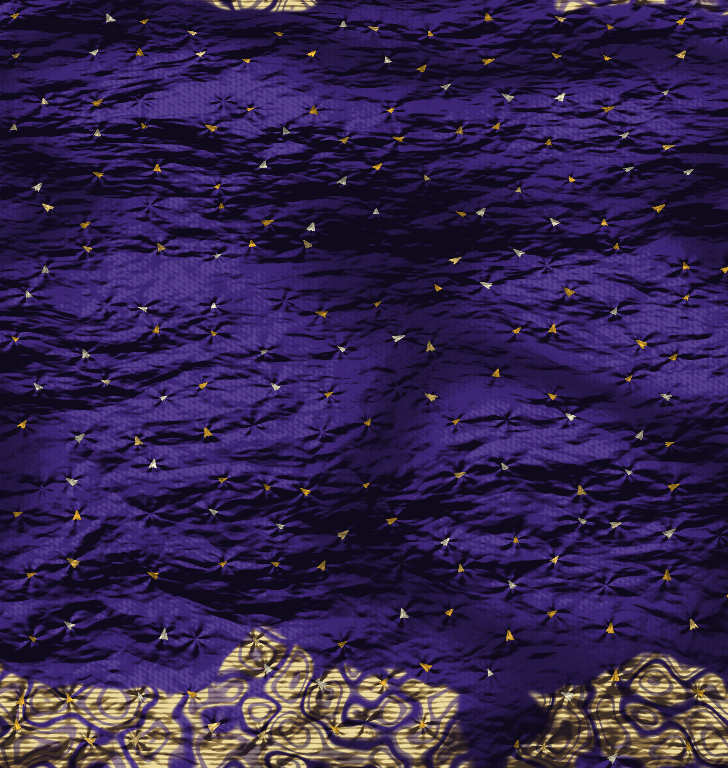
Write a WebGL 1 fragment shader that draws this texture.

```glsl
precision highp float;
uniform vec2 u_resolution;

#define KNOTS 13.0
#define KNOT_SIZE 0.105
#define PUCKER 0.006
#define FOLD_SCALE 2.7
#define FOLD_HEIGHT 0.17
#define CREASE_SCALE 6.5
#define CREASE_HEIGHT 0.055
#define BORDER 0.125
#define WEAVE 150.0

const vec3 SHADOW = vec3(0.06, 0.035, 0.11);
const vec3 VIOLET = vec3(0.15, 0.09, 0.29);
const vec3 LIT_VIOLET = vec3(0.235, 0.145, 0.46);
const vec3 SHEEN = vec3(0.38, 0.29, 0.60);
const vec3 BRONZE = vec3(0.24, 0.18, 0.15);
const vec3 GOLD = vec3(0.57, 0.46, 0.27);
const vec3 PALE_GOLD = vec3(0.92, 0.86, 0.62);
const vec3 YELLOW = vec3(0.93, 0.70, 0.20);
const vec3 CREAM = vec3(0.95, 0.92, 0.80);

vec2 hash2(vec2 p) {
  p = vec2(dot(p, vec2(127.1, 311.7)), dot(p, vec2(269.5, 183.3)));
  return fract(sin(p) * 43758.55);
}

// Gradient noise, about -0.7 to 0.7
float noise(vec2 p) {
  vec2 i = floor(p), f = fract(p);
  vec2 u = f * f * f * (f * (f * 6.0 - 15.0) + 10.0);
  vec2 e = vec2(0.0, 1.0);
  float a = dot(hash2(i) * 2.0 - 1.0, f);
  float b = dot(hash2(i + e.yx) * 2.0 - 1.0, f - e.yx);
  float c = dot(hash2(i + e.xy) * 2.0 - 1.0, f - e.xy);
  float d = dot(hash2(i + e.yy) * 2.0 - 1.0, f - e.yy);
  return mix(mix(a, b, u.x), mix(c, d, u.x), u.y);
}

// Cloth receding towards the top, bent by slow noise
vec2 drape(vec2 p) {
  vec2 q = p * vec2(1.0, 1.0 + 0.6 * p.y);
  return q + 0.06 * vec2(noise(q * 4.0), noise(q * 4.0 + 17.0));
}

vec2 knotGrid(vec2 p) {
  return KNOTS * vec2(p.x, p.y + 0.32 * p.y * p.y);
}

vec2 knotCentre(vec2 cell) {
  return cell + 0.15 + 0.7 * hash2(cell + 3.0);
}

// Height of folds, crumples and the rays pulled in by each knot
float relief(vec2 p) {
  vec2 w = drape(p);
  float h = FOLD_HEIGHT * noise(w * FOLD_SCALE);
  vec2 c = w * CREASE_SCALE * vec2(0.75, 1.15);
  float height = CREASE_HEIGHT;
  for (int i = 0; i < 4; i++) {
    h += height * (abs(noise(c)) - 0.5 * abs(noise(c * 1.3 + 9.0)));
    c = mat2(0.87, 0.5, -0.5, 0.87) * c * 2.0 + 5.0;
    height *= 0.47;
  }
  vec2 g = knotGrid(p), cell = floor(g);
  for (int y = -1; y <= 1; y++) {
    for (int x = -1; x <= 1; x++) {
      vec2 id = cell + vec2(float(x), float(y));
      vec2 v = g - knotCentre(id);
      float d = length(v);
      float rays = cos(6.0 * atan(v.y, v.x + 1e-5) + 6.3 * hash2(id).x + 2.0 * d);
      h += PUCKER * smoothstep(0.0, 0.16, d) * exp(-3.5 * d) * (rays + 1.5);
    }
  }
  return h;
}

// Ragged tied tufts: rgb colour, a coverage
vec4 knots(vec2 p) {
  vec2 g = knotGrid(p), cell = floor(g);
  float blur = 1.2 * KNOTS / u_resolution.y;
  vec4 tuft = vec4(0.0);
  for (int y = -1; y <= 1; y++) {
    for (int x = -1; x <= 1; x++) {
      vec2 id = cell + vec2(float(x), float(y));
      vec2 rnd = hash2(id + 41.0), kind = hash2(id + 83.0);
      float turn = (rnd.x - 0.5) * 2.6;
      vec2 v = mat2(cos(turn), sin(turn), -sin(turn), cos(turn)) * (g - knotCentre(id));
      v /= KNOT_SIZE * mix(0.7, 1.2, rnd.y);
      float strands = noise(vec2(v.x * 3.0, v.y) + id * 7.0);
      float wedge = max(abs(v.x) - 0.42 + 0.33 * v.y, abs(v.y) - 0.9 + 0.5 * strands);
      float cover = 1.0 - smoothstep(-0.5, 0.5, wedge * KNOT_SIZE / blur);
      vec3 thread = mix(YELLOW, CREAM, smoothstep(0.45, 0.75, kind.x));
      thread *= mix(0.65, 1.0, kind.y) * (0.95 + 0.6 * strands);
      tuft = mix(tuft, vec4(thread, 1.0), cover * step(0.12, kind.y));
    }
  }
  return tuft;
}

// Brocade band along the bottom, with scraps at the top
float brocadeArea(vec2 p) {
  float hump = exp(-pow((p.x - 0.335) / 0.06, 2.0));
  float low = BORDER + 0.11 * noise(vec2(p.x * 5.0, 2.3)) + 0.10 * hump;
  float high = 0.995 - 0.07 * noise(vec2(p.x * 5.0, 8.7));
  float inside = max(low - p.y, p.y - high) + 0.02 * noise(p * 22.0);
  float gaps = smoothstep(-0.30, -0.20, noise(p * vec2(7.0, 9.0) + 31.0));
  return smoothstep(-0.002, 0.006, inside) * gaps;
}

// Curling petals outlined by gaps in the metal thread
float petals(vec2 p) {
  vec2 w = p + 0.018 * vec2(noise(p * 24.0), noise(p * 24.0 + 11.0));
  float field = noise(w * 17.0);
  float outline = smoothstep(0.02, 0.09, abs(field));
  float veins = 0.5 + 0.5 * sin(field * 34.0 + 5.0 * noise(w * 9.0));
  return outline * mix(0.45, 1.0, smoothstep(0.1, 0.45, veins));
}

void main() {
  vec2 p = gl_FragCoord.xy / u_resolution.y;

  // Light from above over the crumpled surface
  vec2 e = vec2(0.0018, 0.0);
  float h = relief(p);
  vec2 slope = vec2(relief(p + e.xy) - h, relief(p + e.yx) - h) / e.x;
  vec3 normal = normalize(vec3(-slope, 1.0));
  float light = clamp(dot(normal, normalize(vec3(-0.3, 0.72, 0.65))), 0.0, 1.0);
  float valley = smoothstep(0.0, 0.22, abs(noise(drape(p) * 2.1 + 4.0)));
  float twill = sin((p.x + 0.6 * p.y) * WEAVE * 5.0) * sin((p.y - 0.4 * p.x) * WEAVE * 3.0);
  float grain = 0.07 * twill + 0.10 * noise(p * WEAVE);
  float tone = light * mix(0.35, 1.1, valley) * (1.0 + grain * 1.6);

  // Violet silk
  vec3 color = mix(SHADOW, VIOLET, smoothstep(0.02, 0.40, tone));
  color = mix(color, LIT_VIOLET, smoothstep(0.36, 0.74, tone));
  color = mix(color, SHEEN, 0.7 * smoothstep(0.84, 1.15, tone));

  // Metallic border
  float thread = 0.8 + 0.2 * sin(p.y * WEAVE * 6.2832 + 3.0 * noise(p * 20.0));
  float gloss = (0.15 + 1.05 * light) * thread + 0.25 * noise(p * vec2(60.0, 110.0));
  vec3 metal = mix(BRONZE, GOLD, smoothstep(0.25, 0.60, gloss));
  metal = mix(metal, PALE_GOLD, smoothstep(0.58, 0.92, gloss));
  color = mix(color, metal, brocadeArea(p) * petals(p));

  // Tied tufts
  vec4 tuft = knots(p);
  color = mix(color, tuft.rgb * (0.7 + 0.4 * light), tuft.a);
  gl_FragColor = vec4(color, 1.0);
}
```
